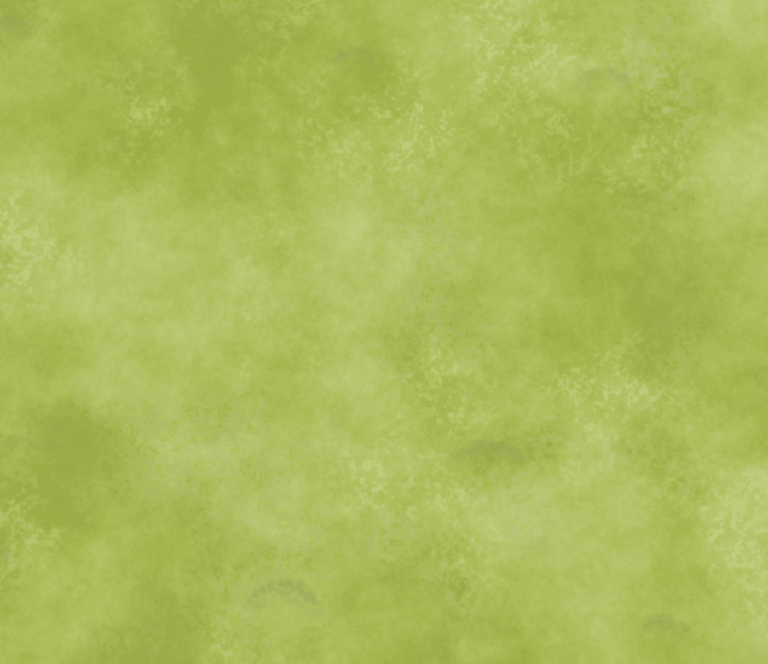
A Shadertoy shader for this texture:

```glsl
// Sponged lime-green paper: cloudy pale and deep washes of layered value noise,
// a large pale bloom, rough mottling, stippled patches, arched smudges and grain.
// A single tone value is built up first, then coloured by a three-stop ramp.

const vec3 DEEP_LIME  = vec3(0.615, 0.675, 0.275);
const vec3 MID_LIME   = vec3(0.668, 0.737, 0.342);
const vec3 PALE_LIME  = vec3(0.752, 0.800, 0.485);
const vec3 OLIVE_GREY = vec3(0.565, 0.615, 0.330);

float hash(vec2 p) {
    vec3 q = fract(p.xyx * 0.1031);
    q += dot(q, q.yzx + 33.33);
    return fract((q.x + q.y) * q.z);
}

float valueNoise(vec2 p) {
    vec2 cell = floor(p);
    vec2 f = fract(p);
    f = f * f * (3.0 - 2.0 * f);
    float low  = mix(hash(cell), hash(cell + vec2(1, 0)), f.x);
    float high = mix(hash(cell + vec2(0, 1)), hash(cell + vec2(1, 1)), f.x);
    return mix(low, high, f.y);
}

// Rotated octaves; gain sets how rough the result is. Centred on zero.
float cloud(vec2 p, int octaves, float gain) {
    const mat2 TURN = mat2(0.8, 0.6, -0.6, 0.8);
    float sum = 0.0, weight = 0.0, amp = 1.0;
    for (int i = 0; i < octaves; i++) {
        sum += amp * valueNoise(p);
        weight += amp;
        amp *= gain;
        p = TURN * p * 2.03 + 17.3;
    }
    return sum / weight - 0.5;
}

float bloom(vec2 p, vec2 centre, vec2 radius) {
    vec2 q = (p - centre) / radius;
    return exp(-dot(q, q));
}

// Sparse arches: crisp on the upper rim, fading inward and downward.
float archSmudges(vec2 p, float density, float chance) {
    vec2 base = floor(p * density);
    float smudge = 0.0;
    for (int y = -1; y <= 1; y++)
    for (int x = -1; x <= 1; x++) {
        vec2 cell = base + vec2(x, y);
        vec2 jitter = vec2(hash(cell + 41.7), hash(cell + 83.1));
        vec2 q = p * density - cell - jitter;
        float radius = mix(0.10, 0.24, hash(cell + 12.9));
        float d = length(q * vec2(0.85, 1.0)) / radius;
        float rim = smoothstep(0.0, 0.85, d) * (1.0 - smoothstep(0.9, 1.1, d));
        float upper = smoothstep(-0.3, 0.7, q.y / radius);
        float present = step(hash(cell + 5.3), chance);
        smudge = max(smudge, present * rim * upper);
    }
    return smudge;
}

void mainImage(out vec4 fragColor, in vec2 fragCoord) {
    vec2 p = fragCoord / iResolution.y;

    // Ragged coordinates keep the cloud edges from looking round
    vec2 ragged = p + 0.08 * vec2(cloud(p * 14.0, 5, 0.75),
                                  cloud(p * 14.0 + 31.0, 5, 0.75));

    // Broad washes and the pale bloom
    float tone = 0.36;
    tone += 1.50 * cloud(ragged * vec2(2.6, 3.2) + 7.0, 5, 0.60);
    tone += 0.46 * bloom(ragged, vec2(0.46, 0.61), vec2(0.36, 0.19));

    // Rough mottling at every size down to the grain
    tone += 1.25 * cloud(p * 9.0 + 23.0, 6, 0.75);

    // Sponge stipple, gathered in soft patches
    float stipple = cloud(p * 115.0 + 3.0, 2, 0.8);
    float palePatch = smoothstep(-0.05, 0.25, cloud(ragged * 5.0 + 61.0, 4, 0.6));
    float darkPatch = smoothstep(-0.02, 0.25, cloud(ragged * 6.0 + 97.0, 4, 0.6));
    tone += 0.48 * palePatch * smoothstep(-0.1, 0.35, stipple);
    tone -= 0.36 * darkPatch * smoothstep(-0.1, 0.35, -stipple);

    // Soft paper grain
    tone += 0.16 * cloud(p * 150.0 + 11.0, 2, 0.8);

    // Colour ramp
    float t = clamp(tone, 0.0, 1.0);
    vec3 color = mix(DEEP_LIME, MID_LIME, min(t / 0.42, 1.0));
    color = mix(color, PALE_LIME, max((t - 0.42) / 0.58, 0.0));

    // Greyish stains and arches, broken up by the stipple
    float broken = smoothstep(-0.2, 0.2, stipple);
    float stain = 0.22 * darkPatch * broken;
    vec2 smudged = mix(p, ragged, 0.35);
    stain += 0.45 * archSmudges(smudged, 4.5, 0.4) * mix(0.4, 1.0, broken);
    color = mix(color, OLIVE_GREY, min(stain, 0.5));

    fragColor = vec4(color, 1.0);
}
```
